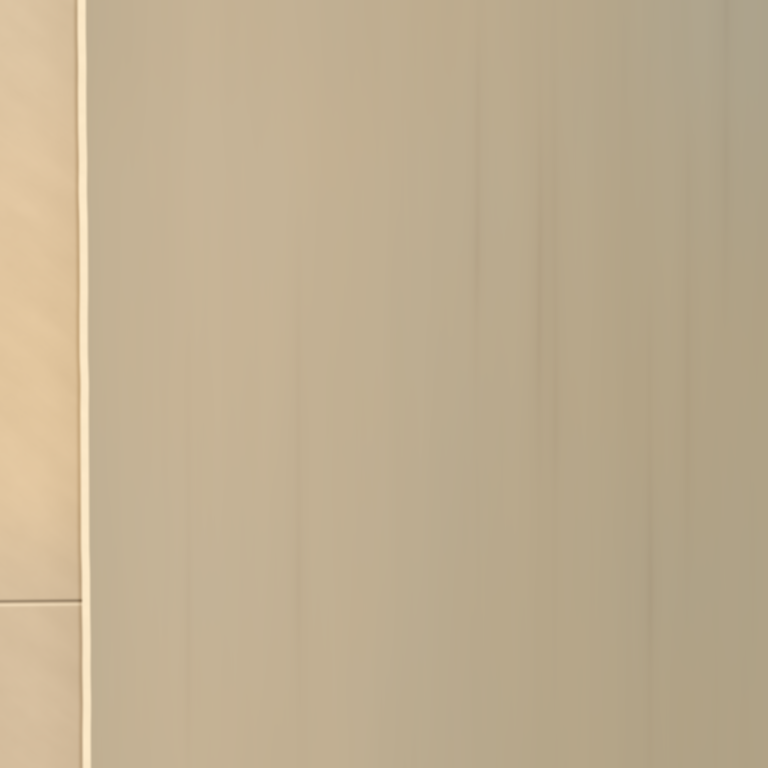
This texture is drawn by a Shadertoy shader. Its source:

```glsl
// Draws a warm beige tiled edge beside a tall, softly streaked stone panel.

#define SEAM_TOP 0.1065
#define SEAM_BOTTOM 0.1135
#define SEAM_HALF_WIDTH 0.0052
#define JOINT_Y 0.2150
#define STREAK_DEPTH 0.022
#define GRAIN_DEPTH 0.010
#define TILE_COLOR vec3(0.872, 0.770, 0.632)
#define GROUT_COLOR vec3(0.985, 0.910, 0.780)
#define PANEL_LEFT vec3(0.778, 0.706, 0.592)
#define PANEL_RIGHT vec3(0.688, 0.632, 0.522)

const int STREAK_COUNT = 8;
const float streakX[STREAK_COUNT] = float[](0.247, 0.390, 0.621, 0.703, 0.723, 0.847, 0.895, 0.944);
// Height at which each streak is strongest
const float streakY[STREAK_COUNT] = float[](0.20, 0.35, 0.68, 0.63, 0.55, 0.28, 0.58, 0.95);

float hash(vec2 p) {
    return fract(sin(dot(p, vec2(127.1, 311.7))) * 43758.5453);
}

float noise(vec2 p) {
    vec2 cell = floor(p);
    vec2 f = fract(p);
    f = f * f * (3.0 - 2.0 * f);
    return mix(mix(hash(cell), hash(cell + vec2(1, 0)), f.x),
               mix(hash(cell + vec2(0, 1)), hash(cell + vec2(1, 1)), f.x), f.y);
}

float fbm(vec2 p) {
    float sum = 0.0;
    float weight = 0.5;
    for (int i = 0; i < 4; i++) {
        sum += weight * (noise(p) - 0.5);
        p = p * 2.03 + 17.3;
        weight *= 0.5;
    }
    return sum;
}

float bell(float x, float width) {
    return exp(-x * x / (width * width));
}

vec3 panelColor(vec2 uv, float seamDistance) {
    // Broad light falloff, cooler in the upper right
    vec3 color = mix(PANEL_LEFT, PANEL_RIGHT, smoothstep(0.15, 1.08, uv.x + 0.10 * (0.5 - uv.y)));
    color += vec3(-0.016, 0.002, 0.022) * smoothstep(0.70, 1.0, uv.x) * smoothstep(0.60, 1.0, uv.y);
    color -= vec3(0.030, 0.022, 0.020) * exp(-max(seamDistance, 0.0) / 0.05);
    color -= 0.012 * smoothstep(0.75, 1.0, uv.y) * (1.0 - uv.x);

    // Wide and narrow vertical bands
    float bands = fbm(vec2(uv.x * 16.0, uv.y * 1.3)) + 0.5 * fbm(vec2(uv.x * 60.0, uv.y * 2.0));
    color += GRAIN_DEPTH * 1.6 * bands;

    // Distinct dark streaks fading along their length
    for (int i = 0; i < STREAK_COUNT; i++) {
        float sway = 0.004 * (noise(vec2(float(i) * 7.0, uv.y * 4.0)) - 0.5);
        float x = uv.x - streakX[i] - sway;
        float fade = bell(uv.y - streakY[i], 0.28) * (0.5 + noise(vec2(float(i) * 3.1, uv.y * 9.0)));
        float profile = 0.55 * bell(x, 0.004) + 0.45 * bell(x, 0.014);
        color -= STREAK_DEPTH * vec3(0.85, 1.0, 0.95) * profile * fade;
    }

    // Faint warm and cool clouds
    return color + vec3(0.014, 0.0, -0.014) * fbm(uv * vec2(7.0, 4.0) + 31.0);
}

vec3 tileColor(vec2 uv, float pixel) {
    // Warmest in the middle of the upper tile
    vec3 color = TILE_COLOR + vec3(0.014, 0.006, -0.012) * bell(uv.y - 0.52, 0.25);
    color -= vec3(0.016, 0.006, 0.0) * smoothstep(0.75, 1.0, uv.y);
    color -= vec3(0.035, 0.025, 0.012) * (1.0 - smoothstep(JOINT_Y - 0.01, JOINT_Y + 0.16, uv.y));
    color -= 0.025 * smoothstep(0.04, 0.11, uv.x);

    // Slanted mineral clouds
    vec2 slant = vec2(uv.x * 14.0 + uv.y * 4.0, uv.y * 28.0 + uv.x * 18.0);
    color += 0.035 * fbm(slant) + GRAIN_DEPTH * fbm(uv * 70.0);

    // Horizontal joint: shadow above a lit lip
    float soft = max(0.0022, pixel);
    float y = uv.y - JOINT_Y + 0.01 * (0.05 - uv.x);
    color -= vec3(0.21, 0.20, 0.18) * bell(y - 0.0025, soft);
    color += vec3(0.08, 0.09, 0.09) * bell(y + 0.0025, soft);
    return color;
}

void mainImage(out vec4 fragColor, in vec2 fragCoord) {
    vec2 uv = fragCoord / iResolution.xy;
    float pixel = 1.0 / min(iResolution.x, iResolution.y);
    float soft = max(0.0025, pixel);

    // Slightly leaning vertical seam
    float seamX = mix(SEAM_BOTTOM, SEAM_TOP, uv.y);
    seamX += 0.001 * (noise(vec2(uv.y * 24.0, 2.0)) - 0.5);
    float seamDistance = uv.x - seamX;

    vec3 color = mix(tileColor(uv, pixel), panelColor(uv, seamDistance),
                     smoothstep(-soft, soft, seamDistance));

    // Contact shadow, then bright grout
    color -= vec3(0.08, 0.09, 0.10) * bell(seamDistance + 0.0075, 0.003);
    float grout = 1.0 - smoothstep(SEAM_HALF_WIDTH - soft, SEAM_HALF_WIDTH + soft, abs(seamDistance));
    vec3 groutShade = GROUT_COLOR + 0.03 * fbm(vec2(uv.x * 40.0, uv.y * 50.0));
    color = mix(color, groutShade, grout);

    fragColor = vec4(clamp(color, 0.0, 1.0), 1.0);
}
```
